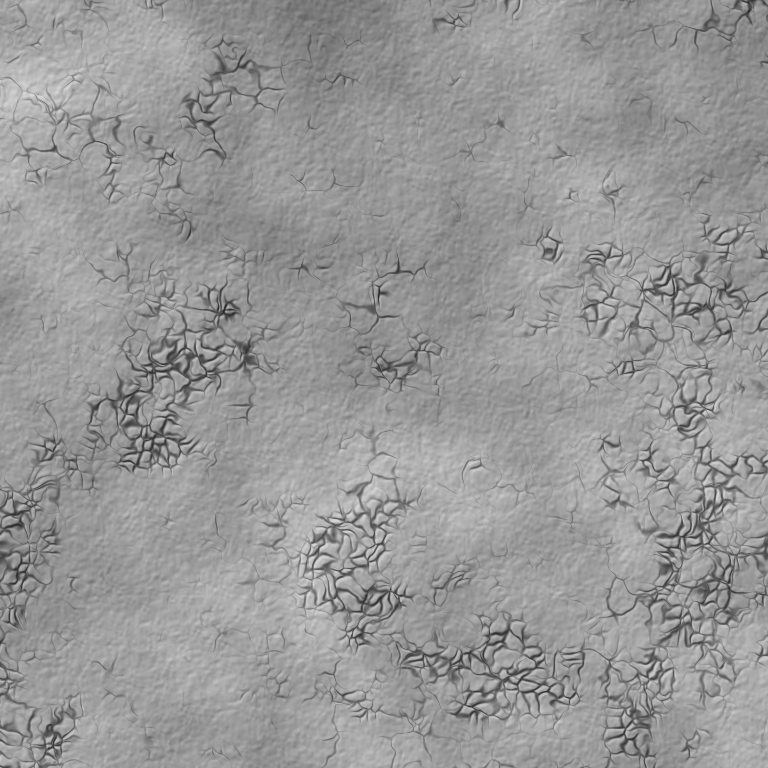
Write a WebGL 2 fragment shader that draws this texture.

```glsl
#version 300 es
precision highp float;
// Dry grey earth: fine gritty relief, short broken cracks and scattered crumbs.

#define BASE_TONE 0.592
#define BLOTCH_CONTRAST 0.42
#define MOTTLE_CONTRAST 0.16
#define RELIEF 0.18
#define LIGHT_STEP vec2(-0.0020, 0.0026)
#define CRACK_DARKNESS 0.31
#define CRACK_WIDTH 0.0044
#define CRACK_CELLS 25.0
#define CRUMB_CELLS 58.0
#define PATCH_SCALE 6.5
#define GRIT_SCALE 105.0

uniform vec2 u_resolution;
out vec4 fragColor;

// Integer hash of a lattice point, two values in 0..1
vec2 hash2(vec2 cell) {
    uvec2 v = uvec2(ivec2(cell) + 4096) * 1664525u + 1013904223u;
    v.x += v.y * 1664525u;
    v.y += v.x * 1664525u;
    v ^= v >> 16u;
    v.x += v.y * 1664525u;
    v.y += v.x * 1664525u;
    v ^= v >> 16u;
    return vec2(v & 0xffffu) / 65535.0;
}

float noise(vec2 p) {
    vec2 i = floor(p), f = fract(p);
    f = f * f * (3.0 - 2.0 * f);
    float low = mix(hash2(i).x, hash2(i + vec2(1, 0)).x, f.x);
    float high = mix(hash2(i + vec2(0, 1)).x, hash2(i + vec2(1, 1)).x, f.x);
    return mix(low, high, f.y);
}

// Each octave is turned and doubled
const mat2 OCTAVE = mat2(1.6, 1.2, -1.2, 1.6);

float fbm(vec2 p) {
    float sum = 0.0, weight = 0.5;
    for (int octave = 0; octave < 4; octave++) {
        sum += weight * noise(p);
        p = OCTAVE * p + 17.3;
        weight *= 0.5;
    }
    return sum;
}

// Gap between the two nearest cell centres: zero on the cell borders
float seam(vec2 p) {
    vec2 cell = floor(p);
    float nearest = 8.0, second = 8.0;
    for (int y = -1; y <= 1; y++) {
        for (int x = -1; x <= 1; x++) {
            vec2 corner = cell + vec2(x, y);
            float d = distance(p, corner + 0.08 + 0.84 * hash2(corner));
            second = min(second, max(nearest, d));
            nearest = min(nearest, d);
        }
    }
    return second - nearest;
}

// A crack that thins out and fades as its strength falls
float crackLine(float gap, float strength) {
    float width = CRACK_WIDTH * (0.40 + 1.0 * strength) + 0.5 / u_resolution.y;
    return strength * (1.0 - smoothstep(0.0, width, gap));
}

// x: surface height, y: crack depth
vec2 ground(vec2 p) {
    // Bend the cell borders into ragged paths
    vec2 warp = vec2(noise(p * 34.0), noise(p * 34.0 + 51.7)) - 0.5;
    vec2 jag = vec2(noise(p * 95.0 + 9.1), noise(p * 95.0 + 73.9)) - 0.5;
    vec2 q = p + 0.022 * warp + 0.009 * jag;

    // Loose patches, and the short stretches where cracks open
    float crumble = smoothstep(0.30, 0.74, fbm(p * PATCH_SCALE + 31.0));
    float crackStrength = smoothstep(0.46, 1.08, 0.50 * crumble + 0.80 * noise(p * 27.0 + 12.4));
    float crumbStrength = smoothstep(0.54, 1.14, 0.55 * crumble + 0.80 * noise(p * 40.0 + 88.2));

    float crackGap = seam(q * CRACK_CELLS) / CRACK_CELLS;
    float crumbGap = seam(q * CRUMB_CELLS + 7.0) / CRUMB_CELLS;
    float depth = max(crackLine(crackGap, crackStrength),
                      crackLine(crumbGap, crumbStrength));

    // Fine grit plus rounded crumbs, cut by the cracks
    vec2 g = OCTAVE * (p + 0.006 * warp) * GRIT_SCALE * 0.5;
    float grit = 0.60 * noise(g) + 0.50 * noise(OCTAVE * g + 40.0);
    float dome = smoothstep(0.0, 0.010, crumbGap) * (0.13 + 0.50 * crumbStrength);
    return vec2(grit + dome - 0.30 * depth, depth);
}

void main() {
    vec2 p = gl_FragCoord.xy / min(u_resolution.x, u_resolution.y);

    // Slope towards the light at the upper left
    vec2 here = ground(p);
    float slope = here.x - ground(p + LIGHT_STEP).x;

    // Broad blotches and smaller mottling
    float tone = BASE_TONE;
    tone += BLOTCH_CONTRAST * (fbm(p * vec2(2.6, 3.4) + 5.0) - 0.47);
    tone += MOTTLE_CONTRAST * (fbm(p * 17.0 + 60.0) - 0.47);

    tone += RELIEF * clamp(slope, -0.6, 0.6);
    tone -= CRACK_DARKNESS * here.y;
    fragColor = vec4(vec3(clamp(tone, 0.15, 0.85)), 1.0);
}
```
